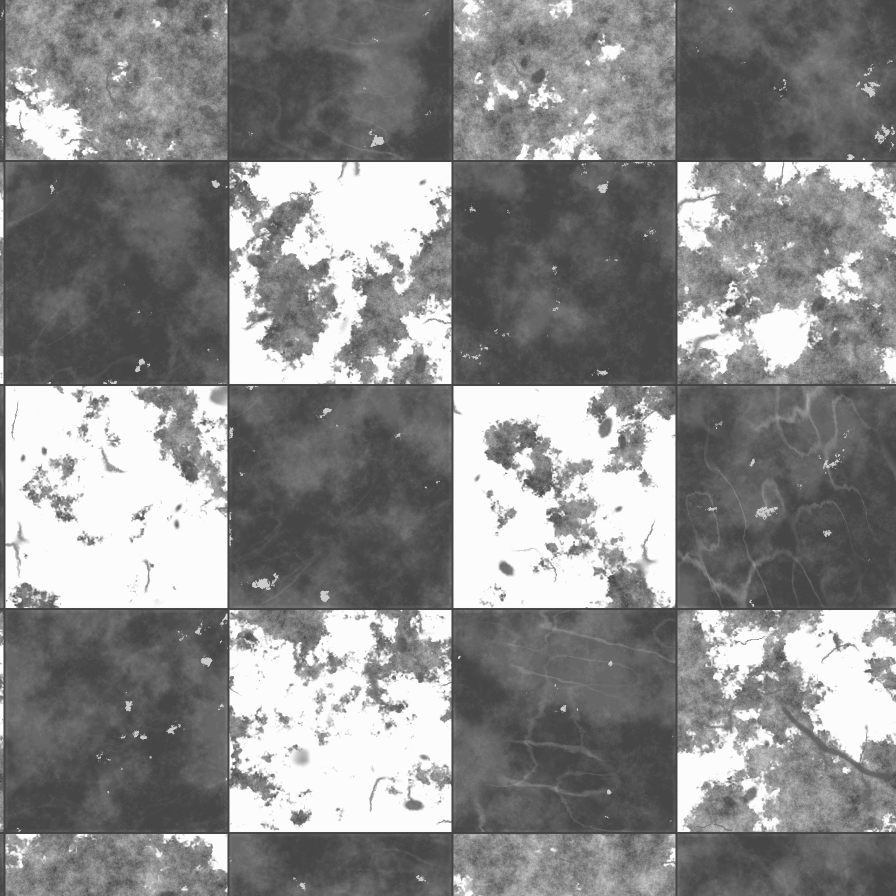
Give the GLSL for this texture, as a Shadertoy shader.

```glsl
// Worn checkerboard of marble tiles: flaking white and veined charcoal, four by four.

// Per-tile finish, bottom row first: whiteness of light tiles, vein strength of dark ones.
const float FINISH[16] = float[16](
    0.20, 0.82, 0.75, 0.45,
    0.90, 0.35, 0.82, 1.00,
    0.45, 0.72, 0.20, 0.42,
    0.48, 0.55, 0.02, 0.25);

float hash(vec2 p) {
    vec3 q = fract(p.xyx * vec3(0.1031, 0.1030, 0.0973));
    q += dot(q, q.yzx + 33.33);
    return fract((q.x + q.y) * q.z);
}

float noise(vec2 p) {
    vec2 i = floor(p), f = fract(p);
    f = f * f * (3.0 - 2.0 * f);
    return mix(mix(hash(i), hash(i + vec2(1, 0)), f.x),
               mix(hash(i + vec2(0, 1)), hash(i + vec2(1, 1)), f.x), f.y);
}

// Layered noise, normalised to 0..1; a higher gain gives a rougher grain.
float fbm(vec2 p, float gain) {
    float sum = 0.0, total = 0.0, amp = 1.0;
    for (int i = 0; i < 6; i++) {
        sum += amp * noise(p);
        total += amp;
        amp *= gain;
        p = mat2(1.6, 1.2, -1.2, 1.6) * p + 7.3;
    }
    return sum / total;
}

float segment(vec2 p, vec2 a, vec2 b) {
    vec2 d = b - a;
    return length(p - a - d * clamp(dot(p - a, d) / dot(d, d), 0.0, 1.0));
}

mat2 rotation(float a) {
    return mat2(cos(a), sin(a), -sin(a), cos(a));
}

// Thin bright lines where warped noise crosses its middle value.
float veins(vec2 p, float width) {
    p += 0.5 * vec2(fbm(p * 1.5, 0.6), fbm(p * 1.5 + 31.0, 0.6));
    return 1.0 - smoothstep(0.0, width, abs(noise(p) - 0.5));
}

float lightTile(vec2 p, vec2 cell, float white) {
    vec2 q = p + cell * 17.0;
    float flakes = fbm(q * 4.0, 0.72);
    float grain = fbm(q * 9.0 + 50.0, 0.85);

    // Wear leans towards one side of each tile
    float lean = 6.2832 * hash(cell + 3.7);
    white += 0.3 * dot(p - 0.5, vec2(cos(lean), sin(lean)));
    float limit = mix(0.67, 0.36, white);
    float tone = 0.56 + 0.75 * (grain - 0.5) + 0.35 * (flakes - 0.5);
    tone = mix(tone, 0.99, smoothstep(limit - 0.03, limit + 0.045, flakes));

    // Hairline cracks, broken into short pieces
    float crack = veins(q * 5.0 + 9.0, 0.035) * smoothstep(0.58, 0.68, noise(q * 6.0 + 80.0));
    tone = mix(tone, 0.42, 0.75 * crack);

    // Scattered dark stains with ragged rims
    for (float i = 0.0; i < 5.0; i++) {
        vec2 seed = cell * 5.0 + i * 13.0;
        vec2 d = p - 0.08 - 0.84 * vec2(hash(seed + 1.3), hash(seed + 8.6));
        d = rotation(6.2832 * hash(seed + 4.2)) * d * vec2(1.0, 1.7);
        float radius = mix(0.012, 0.045, pow(hash(seed + 6.1), 2.0));
        float rim = length(d) + 0.07 * (flakes - 0.5) - radius;
        tone = mix(tone, 0.33 + 0.3 * (grain - 0.5), 0.8 * (1.0 - smoothstep(-0.01, 0.015, rim)));
    }

    // One long gouge
    if (cell == vec2(3, 0)) {
        vec2 g = p + 0.06 * (vec2(noise(q * 7.0), noise(q * 7.0 + 5.0)) - 0.5);
        float d = min(segment(g, vec2(0.48, 0.54), vec2(0.66, 0.38)),
                      segment(g, vec2(0.66, 0.38), vec2(0.96, 0.25)));
        tone = mix(tone, 0.36, 0.8 * (1.0 - smoothstep(0.006, 0.022, d)));
    }
    return tone;
}

float darkTile(vec2 p, vec2 cell, float strength) {
    vec2 q = p + cell * 17.0;
    float cloud = smoothstep(0.40, 0.70, fbm(q * 3.0, 0.65));
    float grain = fbm(q * 10.0 + 20.0, 0.85) - 0.5;
    float tone = 0.285 + 0.13 * cloud + 0.22 * max(grain, -0.05);

    // Veins run along one direction per tile, in fading patches
    vec2 along = rotation(6.2832 * hash(cell + 2.9)) * p * vec2(2.0, 4.5) + cell * 11.0;
    float patches = smoothstep(0.35, 0.7, fbm(q * 2.5 + 60.0, 0.5));
    tone += strength * patches * (0.16 * veins(along, 0.05) + 0.10 * veins(along * 2.1 + 40.0, 0.06));

    // Rare pale chips
    float chip = smoothstep(0.74, 0.79, fbm(q * 9.0 + 90.0, 0.6));
    return mix(tone, 0.8, chip);
}

void mainImage(out vec4 fragColor, in vec2 fragCoord) {
    vec2 grid = (fragCoord / iResolution.xy - vec2(0.0050, 0.0703)) * 4.0;
    vec2 cell = mod(floor(grid), 4.0), p = fract(grid);
    float finish = FINISH[int(cell.y) * 4 + int(cell.x)];
    bool isLight = mod(cell.x + cell.y, 2.0) > 0.5;
    float tone = isLight ? lightTile(p, cell, finish) : darkTile(p, cell, finish);

    // Narrow joints with a faint worn rim on the dark tiles
    vec2 side = min(p, 1.0 - p);
    float edge = min(side.x, side.y), pixel = 4.0 / iResolution.y;
    if (!isLight) tone += 0.07 * (1.0 - smoothstep(0.008, 0.022, edge)) * noise(grid * 25.0);
    tone = mix(0.27, tone, smoothstep(0.004 - 0.5 * pixel, 0.004 + 0.7 * pixel, edge));

    fragColor = vec4(vec3(clamp(tone, 0.27, 0.99)), 1.0);
}
```
